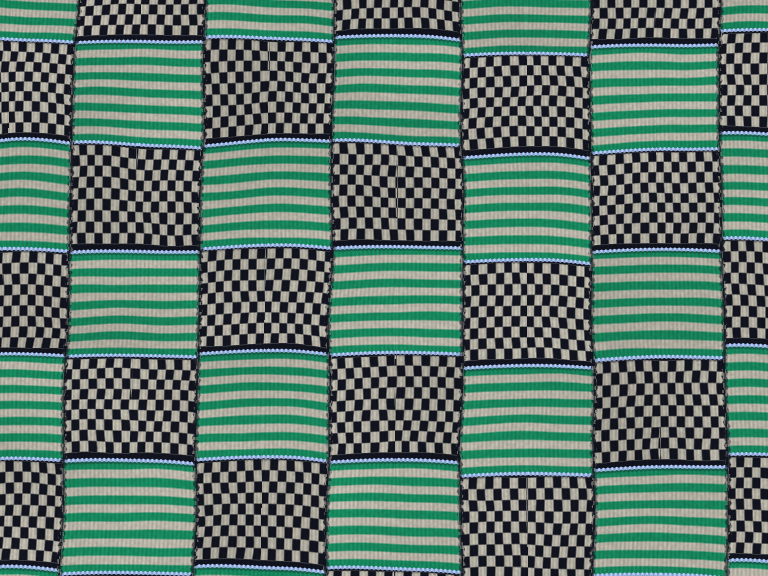
Give the GLSL for this pattern, as a Shadertoy shader.

```glsl
// Strip-woven cloth: checked and striped panels alternate across seven stitched strips.
#define STRIP_WIDTH 0.2274
#define PANEL_HEIGHT 0.1832
#define CHECK_COLUMNS 16.0
#define CHECK_ROWS 9.0
#define STRIPE_PERIODS 6.5
#define RIBS 32.0
#define CORD_HALF 0.015
#define STITCH_HALF 0.019
#define CREAM vec3(0.69, 0.675, 0.625)
#define GREEN vec3(0.09, 0.51, 0.355)
#define NAVY vec3(0.065, 0.075, 0.115)
#define CORD vec3(0.60, 0.69, 0.86)

float hash(vec2 p) {
    vec3 q = fract(vec3(p.xyx) * 0.1031);
    q += dot(q, q.yzx + 33.33);
    return fract((q.x + q.y) * q.z);
}

float noise(vec2 p) {
    vec2 i = floor(p), f = fract(p);
    f = f * f * (3.0 - 2.0 * f);
    return mix(mix(hash(i), hash(i + vec2(1, 0)), f.x),
               mix(hash(i + vec2(0, 1)), hash(i + vec2(1, 1)), f.x), f.y);
}

// Smoothed square wave in -1..1, positive in the first half of each period
float square(float t, float blur) {
    return clamp((abs(fract(t - 0.25) - 0.5) - 0.25) / blur, -1.0, 1.0);
}

// Soft line of the given half width
float line(float d, float halfWidth, float blur) {
    return 1.0 - smoothstep(halfWidth - blur, halfWidth + blur, abs(d));
}

vec3 checks(vec2 uv, vec2 px, float seed) {
    // Uneven hand weaving bends the grid slightly
    vec2 bend = vec2(noise(uv * 5.0 + seed), noise(uv * 4.0 + seed + 40.0)) - 0.5;
    vec2 g = vec2(uv.x, (uv.y - 0.025) / 0.91) + bend * vec2(0.018, 0.022);
    vec2 t = g * vec2(CHECK_COLUMNS, CHECK_ROWS) * 0.5;
    vec2 blur = px * vec2(CHECK_COLUMNS, CHECK_ROWS) * 0.4;
    float light = 0.5 + 0.5 * square(t.x, blur.x) * square(t.y, blur.y);
    // Plain dark margins at head and foot
    light *= smoothstep(-px.y, px.y, g.y) * smoothstep(-px.y, px.y, 1.0 - g.y);
    return mix(NAVY, CREAM, light);
}

vec3 stripes(vec2 uv, vec2 px, float seed) {
    float y = uv.y + 0.018 * (noise(uv * vec2(3.0, 4.0) + seed) - 0.5);
    float t = clamp(y, 0.002, 0.998) * STRIPE_PERIODS;
    float green = 0.5 + 0.5 * square(t, px.y * STRIPE_PERIODS * 0.8);
    return mix(CREAM, GREEN, green);
}

void mainImage(out vec4 fragColor, in vec2 fragCoord) {
    vec2 p = fragCoord / iResolution.y;
    float down = 1.0 - p.y;
    vec2 px = 1.0 / (iResolution.y * vec2(STRIP_WIDTH, PANEL_HEIGHT));

    // Strips widen a little towards the bottom
    float width = STRIP_WIDTH + 0.009 * (down - 0.5);
    float across = (p.x - 0.691 + 0.007 * down) / width + 2.5;
    across += 0.03 * (noise(vec2(floor(across + 0.5) * 7.0, down * 9.0)) - 0.5);
    float strip = floor(across) + 1.0;
    float u = fract(across);

    // Each strip is sewn on with its own slip and sag
    float slips[7] = float[7](-0.003, 0.0, -0.005, -0.005, 0.022, 0.007, -0.016);
    float slip = slips[int(clamp(strip, 0.0, 6.0))];
    float sag = 0.014 * (noise(vec2(u * 1.5 + strip * 9.0, down * 4.0)) - 0.5);
    sag += 0.016 * (u - 0.5) * (u - 0.5);
    float n = (down - 0.4306 - slip - sag) / PANEL_HEIGHT;
    n -= 0.0066 * n * n;
    float row = floor(n);
    vec2 uv = vec2(u, n - row);
    float seed = hash(vec2(strip, row + 20.0)) * 90.0;

    // Panels
    bool checked = mod(strip + row, 2.0) < 0.5;
    vec3 color = checked ? checks(uv, px, seed) : stripes(uv, px, seed);

    // Ribs, thread grain and slow fading
    float ribFade = clamp(1.5 - px.x * RIBS, 0.0, 1.0);
    color *= 1.0 + 0.06 * ribFade * cos(6.2832 * RIBS * u);
    color *= 0.95 + 0.10 * noise(vec2(across * 64.0, n * 45.0));
    color *= 0.94 + 0.12 * noise(p * 5.0 + seed * 0.1);

    // Pale twisted cord along each panel edge
    float twist = sin(6.2832 * 30.0 * u);
    float cordY = n - floor(n + 0.5) + 0.004 * twist;
    color = mix(color, NAVY, 0.35 * line(cordY - 0.022, 0.012, px.y));
    vec3 cordColor = CORD * (1.04 + 0.14 * twist);
    color = mix(color, cordColor, line(cordY, CORD_HALF, px.y * 0.7));

    // Zigzag stitching between strips, with flecks of pale thread
    float edge = across - floor(across + 0.5);
    float zigzag = abs(fract(down * 75.0) - 0.5) - 0.25;
    float fleck = hash(vec2(floor(down * 170.0), floor(edge * 90.0) + strip * 5.0));
    vec3 thread = mix(NAVY, CREAM, 0.65 * smoothstep(0.5, 0.9, fleck));
    float stitch = line(edge + 0.03 * zigzag, STITCH_HALF, px.x);
    color = mix(color, thread, stitch * (checked ? 0.85 : 0.55));
    color = mix(color, NAVY, 0.6 * line(edge, 0.005, px.x));

    fragColor = vec4(color, 1.0);
}
```
